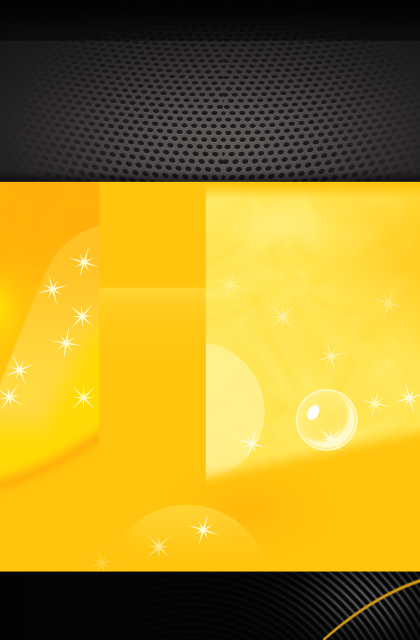
Write a Shadertoy shader that draws this background.

```glsl
// A sunny yellow poster: glowing panels with discs, a bubble and sparkles,
// between a perforated dark header and a black ribbed footer.
// Distance functions, curved grids and sines; x is 0..1, y is 0..HEIGHT.

const float HEIGHT = 1.524, HEADER = 1.091, STRIP = 1.427, FOOTER = 0.163;
const float COL_A = 0.236, COL_B = 0.49, BOX_TOP = 0.839;
const float STAR_SIZE = 0.036, BUBBLE_R = 0.0715;
const vec2 BUBBLE = vec2(0.778, 0.524);
const vec3 AMBER = vec3(1, 0.77, 0.05), ORANGE = vec3(1, 0.69, 0.04);
const vec3 LEMON = vec3(1, 0.85, 0.02), HONEY = vec3(1, 0.85, 0.25);
const vec3 PALE = vec3(1, 0.9, 0.34), CREAM = vec3(1, 0.95, 0.59);
const vec3 SPARK = vec3(1, 0.99, 0.86), GOLD = vec3(0.82, 0.6, 0.06);
const vec3 SOOT = vec3(0.085, 0.075, 0.076);

float px; // edge softness

float below(float d) { return smoothstep(px, -px, d); }
float glow(vec2 d, vec2 size) { d /= size; return exp(-dot(d, d)); }
mat2 turn(float a) { return mat2(cos(a), sin(a), -sin(a), cos(a)); }

// Soft mottling from warped sines
float mottle(vec2 p) {
  float sum = 0.0;
  for (int i = 0; i < 3; i++) {
    p = turn(0.9) * p * 1.7 + sin(p.yx * 1.3);
    sum += 0.35 * sin(p.x) * sin(p.y + 1.0);
  }
  return sum;
}

// Eight tapered rays, alternately long and short
float star(vec2 p, float angle) {
  p = turn(angle) * p / STAR_SIZE;
  float light = 0.7 * glow(p, vec2(0.16));
  for (int i = 0; i < 4; i++) {
    float taper = 1.0 - abs(p.x) / (i % 2 == 0 ? 1.0 : 0.65);
    light = max(light, below((abs(p.y) - 0.075 * taper) * STAR_SIZE) * step(0.0, taper));
    p = turn(0.7854) * p;
  }
  return light;
}

// Stars along a parabola, with strength changing at each step
float trail(vec2 p, vec2 stride, vec2 bend, int count, float strength, float fade) {
  float light = 0.0;
  for (int i = 0; i < count; i++) {
    float k = float(i);
    light = max(light, star(p - k * (stride + bend * k), 0.3 + k * 0.5) * (strength + fade * k));
  }
  return light;
}

vec3 header(vec2 p) {
  float light = glow(p - vec2(0.532, 1.19), vec2(0.42, 0.2));
  vec3 col = mix(SOOT, vec3(0.36, 0.345, 0.34), light);
  // Perforations on a curved grid, mirrored about the centre
  float side = abs(p.x - 0.532), h = p.y - HEADER, lift = p.y - 1.215;
  vec2 grid = vec2((side + 1.1 * lift * lift) * 43.0, 50.0 * (h + h * h) - side * side * 14.0);
  grid.x += 0.5 * mod(floor(grid.y), 2.0);
  vec2 cell = fract(grid) - 0.5;
  float visible = smoothstep(0.62, 0.2, side);
  col += 0.05 * smoothstep(0.46, 0.32, length(cell + vec2(0, 0.12))) * visible * light;
  col = mix(col, SOOT, smoothstep(0.4, 0.24, length(cell)) * visible * 0.9);
  col *= mix(0.5, 1.0, smoothstep(0.0, 0.03, h));
  return col * mix(mix(0.5, 0.12, smoothstep(STRIP, HEIGHT, p.y)), 1.0, below(p.y - STRIP));
}

vec3 footer(vec2 p) {
  float ribs = 0.5 + 0.5 * sin(400.0 * length(p - vec2(0.45, -0.28)));
  float shine = 0.32 * glow(p - vec2(0.87, 0.1), vec2(0.13, 0.085)) + 0.03 * p.x;
  float t = p.x - 0.77, line = abs(p.y - 0.892 * t + 1.21 * t * t);
  return mix(vec3(0.012 + ribs * ribs * shine), GOLD, smoothstep(0.007, 0.001, line) * step(0.0, t));
}

vec3 leftPanel(vec2 p) {
  vec3 col = mix(ORANGE, AMBER, smoothstep(1.0, 0.72, p.y) + 0.12 * mottle(p * 20.0));
  col = mix(col, LEMON, glow(p - vec2(0, 0.79), vec2(0.04, 0.06)));
  // Curved sheet with a lemon corner
  float edge = 0.4 * (p.y - 0.61) + 0.085 * exp((p.y - 0.988) * 30.0);
  vec3 sheet = mix(HONEY, vec3(1, 0.76, 0.14), smoothstep(0.6, 0.95, p.y));
  float corner = smoothstep(0.09, 0.19, p.x - 0.5 * (p.y - 0.58)) * smoothstep(0.82, 0.68, p.y);
  sheet = mix(sheet, LEMON, max(corner, smoothstep(0.56, 0.46, p.y)));
  col = mix(col, sheet, below(edge - p.x));
  // Orange swoop
  float swoop = p.y - 0.367 - 0.3 * p.x - 0.8 * p.x * p.x;
  col = mix(AMBER, col, smoothstep(-0.005, 0.045, swoop));
  return mix(col, ORANGE, 0.8 * glow(vec2(swoop, 0), vec2(0.017)));
}

vec3 rightPanel(vec2 p) {
  vec3 col = PALE + vec3(0, 0.022, 0.07) * mottle(p * 14.0);
  col = mix(col, AMBER, 0.75 * glow(p - vec2(1.04, 0.93), vec2(0.2, 0.18)));
  col = mix(col, CREAM, 0.5 * glow(p - vec2(0.67, 0.99), vec2(0.1, 0.05)));
  col = mix(col, CREAM, 0.8 * below(length(p - vec2(0.466, 0.545)) - 0.164));
  float foot = p.y - 0.383 - 0.22 * (p.x - COL_B);
  return mix(AMBER, col, smoothstep(-0.025, 0.03, foot) * smoothstep(HEADER, 1.045, p.y));
}

vec3 bubble(vec3 col, vec2 q) {
  float r = length(q);
  col = mix(col, CREAM, below(r - BUBBLE_R) * min(0.25 + 90.0 * r * r, 1.0));
  float crescent = smoothstep(0.061, 0.073, length(q + vec2(0.015, -0.016))) * below(r - 0.066);
  col = mix(col, SPARK, 0.8 * max(crescent, smoothstep(0.004, 0.0, abs(r - BUBBLE_R))));
  vec2 spot = turn(0.5) * (q + vec2(0.032, -0.018)) / vec2(0.013, 0.02);
  return mix(col, vec3(1), smoothstep(1.1, 0.8, length(spot)));
}

float sparkles(vec2 p) {
  float a = trail(p - vec2(0.548, 0.847), vec2(0.13, -0.069), vec2(-0.005, -0.0085), 4, 0.4, 0.12);
  a = max(a, trail(p - vec2(0.599, 0.468), vec2(0.188, -0.034), vec2(0, 0.044), 3, 1.0, 0.0));
  a = max(a, trail(p - vec2(0.925, 0.802), vec2(-0.726, -0.225), vec2(0), 2, 0.4, 0.5));
  a = max(a, trail(p - vec2(0.484, 0.262), vec2(-0.091, -0.04), vec2(-0.015, 0), 3, 1.0, -0.38));
  for (float k = 0.0; k < 6.0; k++) { // weaving column
    float sway = 0.087 * sin(1.6 * k - 2.55) * glow(vec2(k - 2.0, 0), vec2(2));
    a = max(a, star(p - vec2(0.218 - 0.0377 * k + sway, 0.899 - 0.0641 * k), 0.3 + k));
  }
  return a;
}

void mainImage(out vec4 fragColor, in vec2 fragCoord) {
  vec2 p = fragCoord / iResolution.xy * vec2(1, HEIGHT);
  px = 0.7 / iResolution.x;
  float box = BOX_TOP - p.y;
  vec3 col = mix(AMBER, HONEY, 0.8 * exp(-max(box, 0.0) * 16.0) * below(-box));
  col = mix(col, p.x < 0.36 ? leftPanel(p) : rightPanel(p), max(below(p.x - COL_A), below(COL_B - p.x)));
  // Low disc with an orange haze
  col = mix(col, ORANGE, 0.55 * glow(p - vec2(0.59, 0.31), vec2(0.12, 0.07)));
  float sheen = below(length(p - vec2(0.445, 0.125)) - 0.197) * smoothstep(0.25, 0.36, p.x);
  col = mix(col, HONEY, 0.7 * sheen * smoothstep(0.17, 0.32, p.y));
  col = mix(bubble(col, p - BUBBLE), SPARK, sparkles(p));
  col = mix(col, header(p), below(HEADER - p.y));
  fragColor = vec4(mix(col, footer(p), below(p.y - FOOTER)), 1);
}
```
